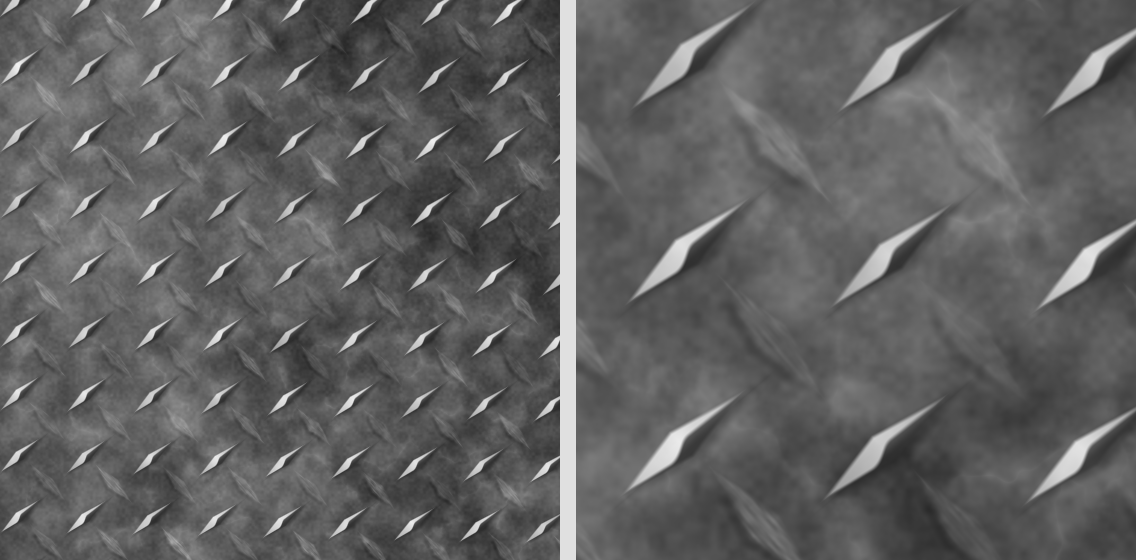
Left: the whole. Right: its middle third, enlarged.
Write a Shadertoy shader that draws this texture.

```glsl
// Worn steel tread plate: rows of bright diagonal lugs with dull crossing lugs between them

float hash(vec2 p) {
    return fract(sin(dot(p, vec2(12.9898, 78.233))) * 43758.5453);
}

float noise(vec2 p) {
    vec2 i = floor(p), f = fract(p);
    f = f * f * (3.0 - 2.0 * f);
    return mix(mix(hash(i), hash(i + vec2(1, 0)), f.x),
               mix(hash(i + vec2(0, 1)), hash(i + vec2(1, 1)), f.x), f.y);
}

float fbm(vec2 p) {
    float sum = 0.0, amp = 0.5;
    for (int i = 0; i < 5; i++) {
        sum += amp * noise(p);
        p = mat2(1.6, 1.2, -1.2, 1.6) * p + 3.7;
        amp *= 0.5;
    }
    return sum;
}

// Column and row coordinates; lug centres lie on whole numbers, rows count down
vec2 plateGrid(vec2 uv) {
    float down = 1.0 - uv.y - 0.021 * (uv.x - 0.035) - 0.1198;
    float row = (0.1214 - sqrt(0.01474 - 0.003908 * down)) / 0.001954;
    return vec2((uv.x - 0.0352) / (0.1245 - 0.00104 * row), row);
}

// Offset from the nearest grid point, y up, turned so x runs along the axis
vec2 lugSpace(vec2 grid, vec2 axis) {
    vec2 p = (fract(grid + 0.5) - 0.5) * vec2(1, -1);
    axis = normalize(axis);
    return vec2(dot(p, axis), dot(p, vec2(-axis.y, axis.x)));
}

// Half width of a pointed lug at a distance along its axis
float taper(float along, float halfLength, float halfWidth) {
    return halfWidth * (1.0 - abs(along) / halfLength);
}

void mainImage(out vec4 fragColor, in vec2 fragCoord) {
    vec2 uv = fragCoord / iResolution.xy;
    vec2 grid = plateGrid(uv);
    float soft = max(0.014, 8.0 / iResolution.y);

    // Broad light on the left, darker toward the right and the bottom
    vec2 glow = (uv - vec2(0.2, 0.7)) / vec2(0.3, 0.4);
    float shade = 0.315 + 0.11 * exp(-dot(glow, glow));
    shade -= 0.05 * smoothstep(0.6, 1.0, uv.x) * smoothstep(0.3, 1.0, uv.y);

    // Stains, mottling and fine grain
    float mottle = fbm(uv * 26.0 + 11.0);
    shade += 0.30 * (fbm(uv * 5.0 + 2.3) - 0.48);
    shade += 0.24 * (mottle - 0.48);
    shade += 0.05 * (noise(uv * 190.0) - 0.5);

    // Faint curling scuffs
    float ridge = 1.0 - abs(2.0 * fbm(uv * 9.0 + 7.0) - 0.97);
    shade += 0.07 * pow(clamp(ridge, 0.0, 1.0), 14.0) * smoothstep(0.35, 0.6, mottle);

    // Dull lugs, scraped unevenly
    vec2 dullGrid = grid - vec2(0.42, 0.43);
    vec2 d = lugSpace(dullGrid, vec2(0.66, -0.75));
    float dullWear = hash(floor(dullGrid + 0.5) + 4.0);
    d.y += 0.05 * (mottle - 0.5);
    float dullWidth = taper(d.x, 0.37, 0.09);
    float dull = smoothstep(-0.02, 0.03, dullWidth - abs(d.y));
    float scrape = noise(vec2(d.x * 9.0, d.y * 55.0) + floor(dullGrid + 0.5) * 17.0);
    shade += dull * (0.03 + 0.07 * dullWear) * (0.4 + 1.3 * scrape);
    shade += 0.07 * smoothstep(0.03, 0.0, abs(d.y - dullWidth)) * dull * scrape;
    shade -= 0.05 * smoothstep(0.05, 0.0, abs(d.y + dullWidth + 0.03))
                  * smoothstep(0.36, 0.2, abs(d.x));

    // Bright lugs: cast shadow, dark facet, then lit facet
    vec2 b = lugSpace(grid, vec2(0.72, 0.69));
    float wear = hash(floor(grid + 0.5) + 9.0);
    float width = taper(b.x, 0.38, 0.082);
    float shadow = smoothstep(-0.05, 0.03, taper(b.x - 0.05, 0.36, 0.08) - abs(b.y + 0.025));
    shade *= 1.0 - 0.3 * shadow;

    float body = smoothstep(-soft, soft, width - abs(b.y));
    float facet = 0.21 + 0.14 * smoothstep(-0.05, 0.03, b.y) + 0.12 * (mottle - 0.5);
    shade = mix(shade, facet, body);

    float crest = width * mix(-0.75, 0.2, smoothstep(-0.12, 0.06, b.x));
    float lit = body * smoothstep(-soft, soft, b.y - crest);
    float gleam = 0.92 - 0.5 * abs(b.x) - 0.1 * wear + 0.2 * (mottle - 0.5);
    shade = mix(shade, gleam, lit);

    fragColor = vec4(vec3(clamp(shade, 0.0, 1.0)), 1.0);
}
```
